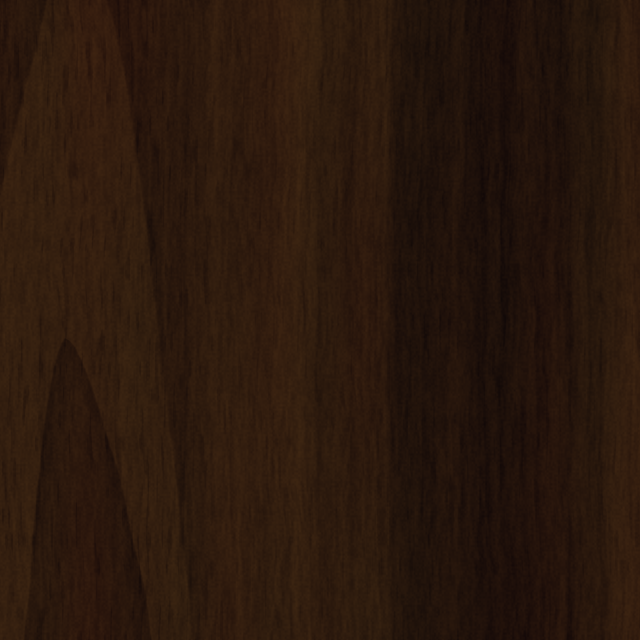
This texture is drawn by a Shadertoy shader. Its source:

```glsl
const vec3 DARK_WALNUT  = vec3(0.090, 0.046, 0.033);
const vec3 MID_WALNUT   = vec3(0.158, 0.089, 0.047);
const vec3 LIGHT_WALNUT = vec3(0.228, 0.138, 0.066);

float hash(vec2 p) {
    vec3 q = fract(vec3(p.xyx) * 0.1031);
    q += dot(q, q.yzx + 33.33);
    return fract((q.x + q.y) * q.z);
}

float noise(vec2 p) {
    vec2 cell = floor(p);
    vec2 f = fract(p);
    f = f * f * (3.0 - 2.0 * f);
    float low = mix(hash(cell), hash(cell + vec2(1, 0)), f.x);
    float high = mix(hash(cell + vec2(0, 1)), hash(cell + vec2(1, 1)), f.x);
    return mix(low, high, f.y);
}

// Noise centred on zero, scaled separately across and along the grain
float grain(vec2 p, float across, float along, float seed) {
    return noise(p * vec2(across, along) + seed) - 0.5;
}

// Positive inside a pointed arch that opens downwards
float arch(vec2 p, vec2 apex, float leftSpread, float rightSpread) {
    float depth = apex.y - p.y;
    float reach = pow(max(depth, 0.0), 0.62);
    float inside = min(p.x - apex.x + leftSpread * reach,
                       apex.x + rightSpread * reach - p.x);
    return depth > 0.0 ? inside : -length(p - apex);
}

// Dark line, crisp on the negative side and fading on the positive side
float ringLine(float d, float fade) {
    return smoothstep(-0.003, 0.001, d) * exp(-max(d, 0.0) / fade);
}

// Broad light and dark zones across the board
float boardTone(vec2 p) {
    float tone = mix(0.50, 0.73, smoothstep(0.24, 0.40, p.x));
    tone -= 0.14 * smoothstep(0.47, 0.59, p.x);
    tone -= 0.29 * smoothstep(0.602, 0.613, p.x);
    tone -= 0.08 * smoothstep(0.715, 0.725, p.x);
    tone += 0.20 * smoothstep(0.80, 0.94, p.x) * (1.0 - 0.6 * p.y);
    tone += 0.38 * smoothstep(0.91, 0.985, p.x);
    return tone;
}

float archTone(vec2 p, float tone) {
    float outer = arch(p, vec2(0.13, 1.10), 0.22, 0.165);
    float inner = arch(p, vec2(0.105, 0.47), 0.10, 0.215);
    tone = mix(tone, 0.76, smoothstep(-0.004, 0.004, outer));
    tone -= 0.13 * ringLine(-outer, 0.018);
    tone = mix(tone, 0.48, smoothstep(-0.003, 0.003, inner));
    return tone - 0.22 * ringLine(inner, 0.009);
}

// Uneven growth rings over the middle and right
float ringTone(vec2 p) {
    float sum = 0.0;
    for (int i = 0; i < 20; i++) {
        float id = float(i);
        float start = 0.27 + 0.037 * (id + 0.8 * hash(vec2(id, 4.0)));
        float lean = 0.025 * (hash(vec2(id, 9.0)) - 0.5);
        float sway = 0.014 * grain(vec2(0.0, p.y), 1.0, 3.0, id * 7.3);
        float d = p.x - start - lean * (p.y - 0.5) - sway;
        float presence = smoothstep(0.2, 0.65, noise(vec2(id * 5.7, p.y * 2.2)));
        float weight = mix(0.07, 0.18, hash(vec2(id, 17.0)));
        sum -= weight * presence * ringLine(d, 0.008);
    }
    return sum;
}

// Streaks, fibres, short pores and fine speckle
float fibreTone(vec2 p) {
    float calm = smoothstep(0.2, 0.4, p.x);
    float tone = 0.20 * mix(0.4, 1.0, calm) * grain(p, 28.0, 0.8, 3.0);
    tone += 0.21 * mix(0.4, 1.0, calm) * grain(p, 80.0, 1.2, 21.0);
    tone += 0.18 * grain(p, 150.0, 10.0, 47.0);
    tone += 0.23 * grain(p, 256.0, 45.0, 83.0);
    tone += 0.21 * grain(p, 340.0, 300.0, 131.0);
    float pores = smoothstep(0.66, 0.90, noise(p * vec2(210.0, 26.0) + 61.0));
    return tone - 0.22 * pores * mix(1.0, 0.6, calm);
}

vec3 walnut(float tone) {
    vec3 lower = mix(DARK_WALNUT, MID_WALNUT, clamp(tone * 2.0, -0.3, 1.0));
    return mix(lower, LIGHT_WALNUT, clamp(tone * 2.0 - 1.0, 0.0, 1.3));
}

void mainImage(out vec4 fragColor, in vec2 fragCoord) {
    vec2 uv = fragCoord / iResolution.xy;

    // Slight wander of the grain along the board
    vec2 p = uv;
    p.x += 0.010 * grain(uv, 4.0, 2.0, 11.0);
    p.x += 0.006 * grain(uv, 9.0, 12.0, 29.0);

    float tone = archTone(p, boardTone(p));
    tone += ringTone(p) + fibreTone(p) + 0.10 * grain(uv, 5.0, 3.0, 71.0);
    tone += 0.05;

    // Patches of redder and more olive heartwood
    float warmth = grain(p, 14.0, 2.0, 37.0) + 0.4 * (1.0 - smoothstep(0.1, 0.35, p.x));
    vec3 color = walnut(tone) + warmth * vec3(0.012, -0.006, -0.001);
    fragColor = vec4(color, 1.0);
}
```
